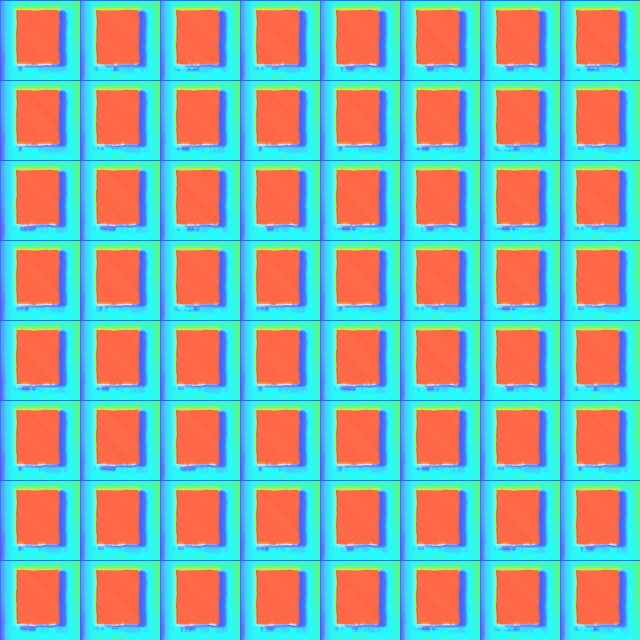
Write a Shadertoy shader that draws this texture map.

```glsl
#define REPEATS 8.0
#define FACE_MIN vec2(0.205, 0.200)
#define FACE_MAX vec2(0.742, 0.873)
#define SHADOW_MIN vec2(0.300, 0.160)
#define SHADOW_MAX vec2(0.832, 0.865)
#define WEAR 0.007
#define CORAL vec3(1.00, 0.41, 0.28)
#define CYAN vec3(0.16, 0.98, 1.00)
#define GREEN vec3(0.36, 0.97, 0.47)
#define BLUE vec3(0.28, 0.39, 1.00)
#define SKY vec3(0.36, 0.66, 0.96)
#define YELLOW vec3(0.82, 0.93, 0.16)

float hash(vec2 cell) {
    return fract(sin(dot(cell, vec2(127.1, 311.7))) * 4375.85);
}

// Layered sines, roughly -1 to 1
float waves(float t, float phase) {
    return 0.5 * sin(t * 13.0 + phase) + 0.3 * sin(t * 29.0 - phase * 2.0)
         + 0.2 * sin(t * 61.0 + phase * 3.0);
}

// Soft interval from lo to hi
float band(float t, float lo, float hi, float soft) {
    return smoothstep(lo - soft, lo + soft, t) * (1.0 - smoothstep(hi - soft, hi + soft, t));
}

float boxDistance(vec2 p, vec2 lo, vec2 hi, float radius) {
    vec2 d = abs(p - 0.5 * (lo + hi)) - 0.5 * (hi - lo) + radius;
    return length(max(d, 0.0)) + min(max(d.x, d.y), 0.0) - radius;
}

float coverage(float d, float soft) {
    return 1.0 - smoothstep(-soft, soft, d);
}

vec3 tile(vec2 p, float seed, float pixel) {
    float phase = seed * 6.2832;
    float fine = max(pixel * 0.7, 0.007);
    float soft = max(pixel, 0.022);
    vec2 wobble = WEAR * vec2(waves(p.y, 1.0 + phase * 0.25), waves(p.x, 2.0 + phase * 0.25));
    vec2 q = p + wobble;
    float streaks = smoothstep(-0.25, 0.6, waves(p.x * 1.7, phase) + 0.6 * waves(p.y * 2.1, 4.0 - phase));

    // Background with cool left side and green top and right margins
    vec3 col = mix(CYAN, SKY, 0.55 * (1.0 - smoothstep(0.04, 0.19, p.x)));
    float rightGreen = smoothstep(0.87, 0.97, q.x) * mix(0.25, 0.85, smoothstep(0.0, 0.8, p.y));
    float topGreen = band(q.y, 0.905, 0.965, 0.03) * smoothstep(0.10, 0.28, p.x) * 0.75;
    col = mix(col, GREEN, max(rightGreen, topGreen));
    col = mix(col, GREEN, 0.55 * streaks * band(p.y, 0.01, 0.045, 0.02) * band(p.x, 0.2, 0.65, 0.1));

    // Violet left margin, denser toward the bottom
    vec3 violet = mix(BLUE, vec3(0.55, 0.28, 0.98), 0.5);
    float margin = 1.0 - smoothstep(0.02, 0.085, q.x);
    col = mix(col, violet, margin * mix(0.85, 0.4, smoothstep(0.1, 0.7, p.y)));

    // Pale halo around the raised block
    float halo = coverage(boxDistance(q, FACE_MIN, FACE_MAX, 0.02) - 0.035, 0.035);
    col = mix(col, vec3(0.68, 0.94, 0.96), 0.65 * halo);

    // Cast shadow on the right and below
    float shadow = coverage(boxDistance(q, SHADOW_MIN, SHADOW_MAX, 0.045), soft);
    shadow *= mix(0.65, 1.0, smoothstep(0.35, 0.65, p.x));
    float tint = smoothstep(0.76, 0.84, p.x);
    col = mix(col, mix(BLUE, SKY, 0.4 * tint), shadow);

    // Broken smudges under the block
    float smudge = band(p.x, 0.20, 0.50, 0.06) * band(q.y, 0.115, 0.165, 0.025);
    col = mix(col, violet, 0.8 * smudge * streaks);
    float drips = band(p.x, 0.52, 0.84, 0.05) * band(q.y, 0.09, 0.17, 0.03);
    col = mix(col, SKY, 0.5 * drips * (1.0 - streaks));

    // Lit rims on the top and left, pale chipped rim below
    float topRim = band(q.x, 0.195, 0.750, 0.015) * band(q.y, 0.865, 0.908, 0.012);
    col = mix(col, mix(YELLOW, GREEN, smoothstep(0.88, 0.92, p.y)), topRim);
    float leftRim = band(q.x, 0.187, 0.220, fine) * band(p.y, 0.24, 0.89, 0.03);
    col = mix(col, mix(GREEN, YELLOW, 0.65), 0.9 * leftRim);
    float lowerRim = band(q.y, 0.180, 0.210, fine) * band(p.x, 0.22, 0.72, 0.03);
    col = mix(col, vec3(0.95, 0.86, 0.92), lowerRim * mix(0.45, 0.95, streaks));

    // Coral face with darker side edges
    float inside = boxDistance(q, FACE_MIN, FACE_MAX, 0.012);
    vec3 face = CORAL + 0.012 * waves(p.x + p.y, phase);
    float sides = band(q.x, 0.205, 0.224, 0.008) + 0.7 * band(q.x, 0.722, 0.742, 0.008);
    face = mix(face, vec3(0.60, 0.47, 0.30), 0.65 * sides);
    float chips = band(q.y, 0.200, 0.222, 0.008) * streaks;
    face = mix(face, YELLOW, 0.4 * chips);
    col = mix(col, face, coverage(inside, fine));

    // Bright chip at the upper right corner
    float chip = coverage(length(p - vec2(0.738, 0.862)) - 0.010, fine);
    col = mix(col, vec3(0.95, 0.80, 0.55), 0.7 * chip);

    // Thin seams between tiles
    float topSeam = smoothstep(0.988 - fine, 0.988 + fine, p.y);
    float leftSeam = 1.0 - smoothstep(0.009 - fine, 0.009 + fine, p.x);
    col = mix(col, vec3(0.20, 0.32, 0.88), max(0.9 * topSeam, 0.7 * leftSeam));
    return col;
}

void mainImage(out vec4 fragColor, in vec2 fragCoord) {
    vec2 grid = fragCoord / iResolution.xy * REPEATS;
    float pixel = REPEATS / min(iResolution.x, iResolution.y);
    vec3 col = tile(fract(grid), hash(floor(grid)), pixel);
    fragColor = vec4(clamp(col, 0.0, 1.0), 1.0);
}
```
